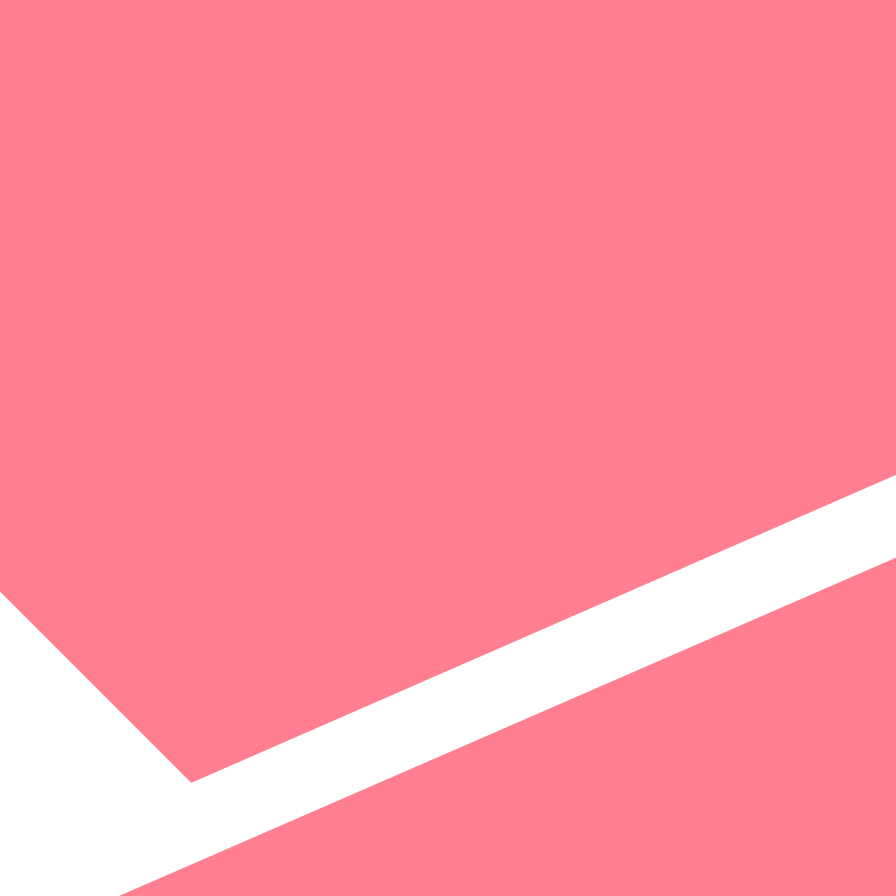
A WebGL 1 fragment shader for this background:

```glsl
precision highp float;

uniform vec2 u_resolution;

// Signed distance to the line through a and b, positive on its left side
float lineDistance(vec2 p, vec2 a, vec2 b) {
  vec2 direction = normalize(b - a);
  vec2 offset = p - a;
  return direction.x * offset.y - direction.y * offset.x;
}

// Antialiased coverage of the positive side of a distance
float coverage(float distance, float pixel) {
  return clamp(distance / pixel + 0.5, 0.0, 1.0);
}

void main() {
  vec2 uv = gl_FragCoord.xy / u_resolution;
  float pixel = 1.0 / min(u_resolution.x, u_resolution.y);

  vec3 pink = vec3(1.0, 0.498, 0.565);
  vec3 white = vec3(1.0);

  // Upper panel: a wedge with its corner near the lower left
  vec2 corner = vec2(0.2135, 0.1263);
  float leftEdge = lineDistance(uv, vec2(0.0, 0.3398), corner);
  float lowerEdge = lineDistance(uv, corner, vec2(1.0, 0.47));
  float upperPanel = coverage(min(leftEdge, lowerEdge), pixel);

  // Lower panel: everything beneath the slanted white band
  float bandEdge = lineDistance(uv, vec2(0.1328, 0.0), vec2(1.0, 0.3776));
  float lowerPanel = coverage(-bandEdge, pixel);

  vec3 color = mix(white, pink, max(upperPanel, lowerPanel));
  gl_FragColor = vec4(color, 1.0);
}
```
